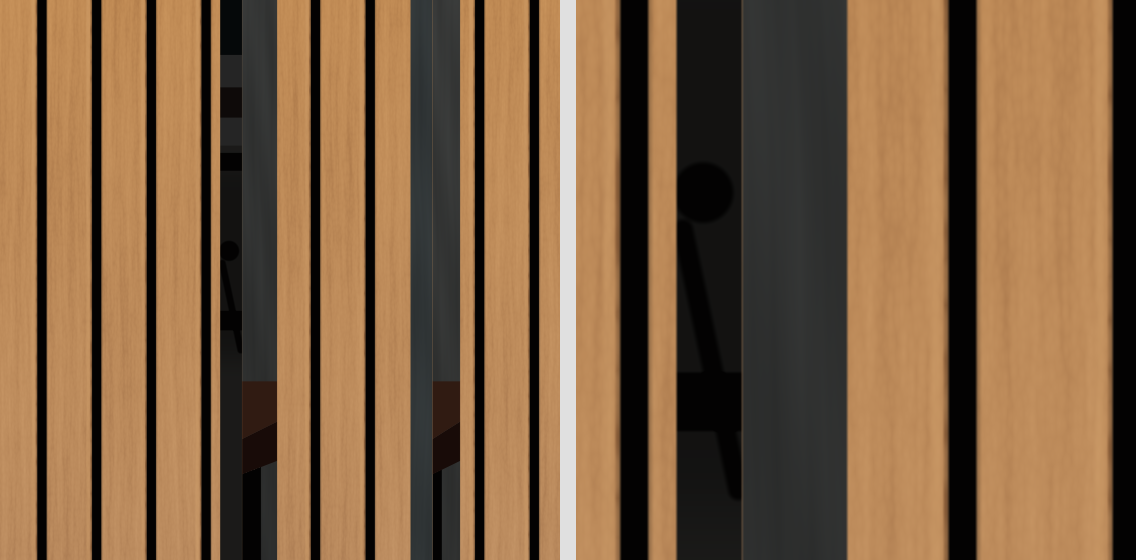
Left: the whole. Right: its middle third, enlarged.
A WebGL 2 fragment shader for this pattern:

```glsl
#version 300 es
precision highp float;
// Vertical timber slats at an even pitch with black grooves between them, broken
// by two dark glass panes that hold dim furniture reflections.
// Grain is layered sines plus stretched cellular noise, shifted for every slat.

uniform vec2 u_resolution;
out vec4 fragColor;

const float PITCH = 0.0977;
const float FIRST_GROOVE = 0.0749;
const float GROOVE_HALF = 0.0083;
const vec3 WOOD = vec3(0.735, 0.54, 0.345);
const vec3 WOOD_DARK = vec3(0.58, 0.39, 0.235);
const vec3 WOOD_LIGHT = vec3(0.83, 0.64, 0.43);
const vec3 BLACK = vec3(0.012, 0.009, 0.008);
const vec3 GLASS = vec3(0.195, 0.20, 0.197);
const vec3 GLASS_BLUE = vec3(0.19, 0.21, 0.215);
const vec3 TABLE = vec3(0.19, 0.105, 0.07);
const vec3 TABLE_SHADE = vec3(0.095, 0.045, 0.03);

float hash(vec2 p) {
  p = fract(p * vec2(0.1031, 0.1137));
  p += dot(p, p.yx + 33.33);
  return fract((p.x + p.y) * p.x * 17.0);
}

// Distance to the nearest scattered point
float cellular(vec2 p) {
  vec2 cell = floor(p);
  float nearest = 2.0;
  for (int j = -1; j <= 1; j++) {
    for (int i = -1; i <= 1; i++) {
      vec2 c = cell + vec2(i, j);
      vec2 point = c + vec2(hash(c), hash(c + 57.0));
      nearest = min(nearest, distance(p, point));
    }
  }
  return nearest;
}

// Soft mask of the interval a..b
float band(float x, float a, float b, float soft) {
  return smoothstep(a - soft, a + soft, x) * (1.0 - smoothstep(b - soft, b + soft, x));
}

float segment(vec2 p, vec2 a, vec2 b) {
  vec2 ab = b - a;
  return distance(p, a + ab * clamp(dot(p - a, ab) / dot(ab, ab), 0.0, 1.0));
}

// Broad bands that drift slowly along the slat
float streaks(vec2 p, float seed) {
  float x = p.x + 0.0025 * sin(p.y * 7.0 + seed) + 0.001 * sin(p.y * 23.0 + seed * 2.0);
  float sum = 0.0, amp = 0.5, freq = 190.0;
  for (int i = 0; i < 4; i++) {
    sum += amp * sin(x * freq + seed + 2.0 * sin(p.y * (3.0 + float(i) * 2.0) + seed));
    freq *= 1.73;
    amp *= 0.65;
  }
  return sum;
}

vec3 wood(vec2 p, float id, float across) {
  float seed = 6.28 * hash(vec2(id + 11.0, 3.0));
  vec2 q = p + vec2(0.0, seed);
  float fibre = cellular(q * vec2(190.0, 17.0) + 40.0) - 0.5;
  float pores = cellular(q * vec2(250.0, 110.0) + 90.0) - 0.5;
  float tone = 0.16 * streaks(q, seed) + 0.25 * fibre + 0.17 * pores;
  tone += 0.07 * sin(p.y * 9.0 + seed) + 0.12 * (hash(vec2(id + 5.0, 8.0)) - 0.5);
  vec3 color = mix(WOOD, WOOD_DARK, clamp(tone, 0.0, 1.0));
  color = mix(color, WOOD_LIGHT, clamp(-tone, 0.0, 1.0));
  color *= mix(vec3(0.99, 1.0, 1.06), vec3(1.02, 1.0, 0.95), p.y);
  // Pale right rim with a broken reddish line
  color = mix(color, WOOD_LIGHT, 0.35 * band(across, 0.81, 0.87, 0.025));
  float chips = smoothstep(0.25, 0.8, cellular(q * vec2(30.0, 42.0)));
  return mix(color, WOOD_DARK, (0.25 + 0.6 * chips) * band(across, 0.885, 0.915, 0.012));
}

// Sloping table edge and leg seen between left and right
vec3 table(vec3 glass, vec2 p, float left, float right, float legEnd, float soft) {
  float t = (p.x - left) / (right - left);
  float rim = mix(0.216, 0.247, t);
  float underside = mix(0.153, 0.177, t);
  vec3 color = mix(glass, BLACK, band(p.x, left, legEnd, soft) * (1.0 - step(underside, p.y)));
  color = mix(color, TABLE_SHADE, band(p.y, underside, rim, soft));
  return mix(color, TABLE, band(p.y, rim, 0.319, soft));
}

// Narrow dark gap with shelves above and a chair below
vec3 interior(vec2 p, float soft) {
  vec3 color = vec3(0.105, 0.103, 0.098) * (1.0 - 0.3 * band(p.y, 0.36, 0.7, 0.04));
  color = mix(color, vec3(0.145), band(p.y, 0.74, 0.902, soft));
  color = mix(color, vec3(0.055, 0.04, 0.035), band(p.y, 0.79, 0.844, soft));
  color = mix(color, vec3(0.02, 0.03, 0.035), band(p.y, 0.902, 1.1, soft));
  float chair = band(p.y, 0.695, 0.727, soft) + band(p.y, 0.41, 0.445, soft);
  chair += 1.0 - smoothstep(0.016, 0.02, distance(p, vec2(0.409, 0.552)));
  chair += 1.0 - smoothstep(0.004, 0.008, segment(p, vec2(0.397, 0.53), vec2(0.43, 0.375)));
  return mix(color, BLACK, clamp(chair, 0.0, 1.0));
}

void main() {
  vec2 p = gl_FragCoord.xy / u_resolution;
  float soft = max(0.0012, 0.7 / u_resolution.x);

  // Slats and grooves
  float s = (p.x - FIRST_GROOVE) / PITCH;
  float across = fract(s);
  float toGroove = (0.5 - abs(across - 0.5)) * PITCH;
  vec3 color = wood(p, floor(s), across);
  color *= 0.78 + 0.22 * smoothstep(GROOVE_HALF, GROOVE_HALF + 0.004, toGroove);
  color = mix(BLACK, color, smoothstep(GROOVE_HALF - soft, GROOVE_HALF + soft, toGroove));

  // Glass panes
  float haze = 1.0 + 0.05 * sin(p.y * 17.0 + 3.0 * sin(p.x * 40.0)) + 0.04 * streaks(p, 2.0);
  vec3 glass = GLASS * haze * (0.85 + 0.2 * p.y);
  color = mix(color, interior(p, soft), band(p.x, 0.3932, 0.4323, soft));
  color = mix(color, table(glass, p, 0.4323, 0.4948, 0.466, soft), band(p.x, 0.4323, 0.4948, soft));
  color = mix(color, GLASS_BLUE * haze, band(p.x, 0.7331, 0.7725, soft));
  color = mix(color, table(glass * 1.08, p, 0.7725, 0.8216, 0.789, soft), band(p.x, 0.7725, 0.8216, soft));
  fragColor = vec4(color, 1.0);
}
```
